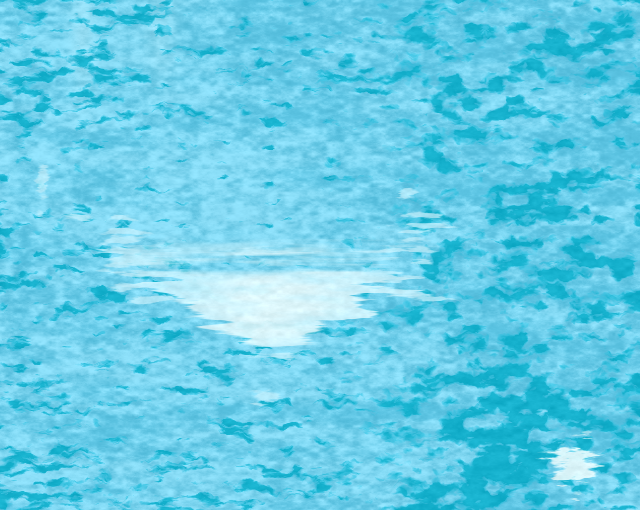
A Shadertoy shader for this background:

```glsl
// Abstract turquoise water painting: dry-brushed flecks around a bright white reflection.
#define DEEP vec3(0.06, 0.68, 0.79)
#define TEAL vec3(0.20, 0.75, 0.87)
#define MID vec3(0.36, 0.77, 0.89)
#define LIGHT vec3(0.54, 0.865, 0.965)
#define PALE vec3(0.74, 0.93, 0.985)
#define WHITE vec3(0.90, 0.98, 0.99)
#define FLECK_SCALE vec2(25.0, 72.0)
#define FLECK_SOFTNESS 0.09
#define GRAIN 0.11
#define DASH_COUNT 26

float hash(vec2 p) {
    vec3 q = fract(vec3(p.xyx) * 0.1031);
    q += dot(q, q.yzx + 33.33);
    return fract((q.x + q.y) * q.z);
}

float noise(vec2 p) {
    vec2 i = floor(p), f = fract(p);
    f = f * f * (3.0 - 2.0 * f);
    return mix(mix(hash(i), hash(i + vec2(1, 0)), f.x),
               mix(hash(i + vec2(0, 1)), hash(i + vec2(1, 1)), f.x), f.y);
}

float fbm(vec2 p) {
    float sum = 0.0, amp = 0.533;
    for (int i = 0; i < 4; i++) {
        sum += amp * noise(p);
        p = p * 2.03 + 17.3;
        amp *= 0.5;
    }
    return sum;
}

// Soft elliptical spot
float spot(vec2 uv, vec2 centre, vec2 size) {
    vec2 d = (uv - centre) / size;
    return exp(-dot(d, d));
}

// Ragged horizontal brush mark
float dash(vec2 uv, vec2 centre, vec2 size) {
    vec2 d = (uv - centre) / size;
    d.y += 1.2 * (noise(uv * vec2(50.0, 40.0)) - 0.5);
    float rough = 2.0 * (fbm(uv * vec2(38.0, 150.0)) - 0.5);
    return 1.0 - smoothstep(0.55, 1.15, length(d) + rough);
}

// How much teal shows through at each place
float fleckDensity(vec2 uv) {
    float d = 0.32 + 0.28 * smoothstep(0.46, 0.78, uv.x);
    d += 0.28 * spot(uv, vec2(0.03, 0.85), vec2(0.10, 0.10));
    d += 0.32 * spot(uv, vec2(0.02, 0.08), vec2(0.08, 0.09));
    d += 0.15 * spot(uv, vec2(0.00, 0.52), vec2(0.10, 0.16));
    d += 0.25 * spot(uv, vec2(0.18, 0.44), vec2(0.07, 0.04));
    d += 0.25 * spot(uv, vec2(0.61, 0.40), vec2(0.10, 0.06));
    d += 0.20 * spot(uv, vec2(0.86, 0.65), vec2(0.16, 0.05));
    d += 0.18 * spot(uv, vec2(0.68, 0.92), vec2(0.12, 0.10));
    d += 0.18 * spot(uv, vec2(0.66, 0.08), vec2(0.20, 0.15));
    d += 0.70 * spot(uv, vec2(0.79, 0.12), vec2(0.055, 0.11));
    d += 0.25 * spot(uv, vec2(0.18, 0.94), vec2(0.04, 0.10));
    d += 0.30 * spot(uv, vec2(0.425, 0.74), vec2(0.008, 0.12));
    d -= 0.28 * spot(uv, vec2(0.38, 0.61), vec2(0.24, 0.13));
    return d - 0.20 * spot(uv, vec2(0.90, 0.09), vec2(0.05, 0.05));
}

// White inverted triangle with streaked sides
float reflection(vec2 uv) {
    float streak = fbm(vec2(uv.x * 9.0, uv.y * 95.0)) - 0.5;
    float rise = clamp((uv.y - 0.31) / 0.15, 0.0, 1.0);
    float left = mix(0.400, 0.195, rise), right = mix(0.462, 0.650, rise);
    float inside = min(uv.x - left, right - uv.x) + mix(0.08, 0.26, rise) * streak;
    float top = smoothstep(0.535, 0.51, uv.y + 0.06 * streak);
    float bottom = smoothstep(0.305, 0.318, uv.y + 0.04 * streak);
    float gap = spot(uv, vec2(0.39, 0.476), vec2(0.15, 0.010));
    float veil = smoothstep(0.44, 0.49, uv.y) * (0.35 - 2.4 * streak);
    return smoothstep(-0.005, 0.018, inside) * top * bottom
         * clamp(1.0 - 0.65 * gap - veil, 0.0, 1.0);
}

void mainImage(out vec4 fragColor, in vec2 fragCoord) {
    vec2 uv = fragCoord / iResolution.xy;
    vec2 p = uv * vec2(iResolution.x / iResolution.y, 1.0);

    // Washed ground with long horizontal strokes and vertical drags
    float grain = fbm(p * vec2(60.0, 110.0)) - 0.5;
    float wash = 0.5 + 0.7 * (fbm(p * vec2(5.0, 26.0)) - 0.5) + 0.6 * grain;
    wash += 0.14 * (noise(vec2(p.x * 24.0, p.y * 2.0)) - 0.5);
    wash -= 0.08 * smoothstep(0.5, 0.9, uv.x);
    vec3 col = mix(MID, LIGHT, smoothstep(0.20, 0.78, wash));
    float drag = spot(uv, vec2(0.13, 0.92), vec2(0.018, 0.13))
               + spot(uv, vec2(0.25, 0.95), vec2(0.025, 0.10));
    col = mix(col, PALE, 0.35 * drag);

    // Teal flecks: thin on the left, chunkier on the right
    vec2 warp = vec2(fbm(p * 38.0), fbm(p * 38.0 + 40.0)) - 0.5;
    vec2 q = p + 0.020 * warp;
    float thin = fbm(q * FLECK_SCALE);
    float chunky = fbm(q * FLECK_SCALE * vec2(0.95, 0.66) + 9.0);
    float fleck = mix(thin, chunky, smoothstep(0.45, 0.75, uv.x));
    fleck += 0.16 * (fbm(p * vec2(4.0, 11.0) + 3.0) - 0.5) + 0.15 * grain;
    float level = mix(0.80, 0.40, fleckDensity(uv));
    col = mix(col, TEAL, 0.75 * smoothstep(level - 0.07, level + 0.03, fleck));
    col = mix(col, DEEP, 0.9 * smoothstep(level + 0.01, level + 0.01 + FLECK_SOFTNESS, fleck));

    // Reflection, whitest toward its lower middle
    float core = spot(uv, vec2(0.43, 0.40), vec2(0.17, 0.09));
    float glow = core + 1.1 * (fbm(p * vec2(10.0, 60.0)) - 0.5);
    col = mix(col, mix(PALE, WHITE, clamp(glow, 0.0, 1.0)), 0.93 * reflection(uv));

    // Loose dashes beside the reflection
    float marks = 0.0;
    for (int i = 0; i < DASH_COUNT; i++) {
        float k = float(i), side = mod(k, 2.0);
        float y = mix(0.41, mix(0.59, 0.63, side), fract(k * 0.309 + 0.15 * hash(vec2(k, 3.7))));
        float x = mix(0.22 - 0.5 * (y - 0.44), 0.645, side) + 0.07 * (hash(vec2(k, 8.1)) - 0.5);
        vec2 size = vec2(mix(0.014, 0.042, hash(vec2(k, 5.3))), 0.006);
        marks = max(marks, dash(uv, vec2(x, y), size));
    }
    marks = max(marks, dash(uv, vec2(0.415, 0.220), vec2(0.025, 0.012)));
    marks = max(marks, dash(uv, vec2(0.435, 0.302), vec2(0.022, 0.006)));
    marks = max(marks, dash(uv, vec2(0.066, 0.635), vec2(0.009, 0.040)));
    col = mix(col, PALE, 0.8 * marks);

    // White dab in the lower right corner
    float dab = max(dash(uv, vec2(0.900, 0.085), vec2(0.030, 0.040)),
                    dash(uv, vec2(0.895, 0.108), vec2(0.042, 0.014)));
    col = mix(col, WHITE, 0.92 * dab);

    fragColor = vec4(col + GRAIN * grain, 1.0);
}
```
